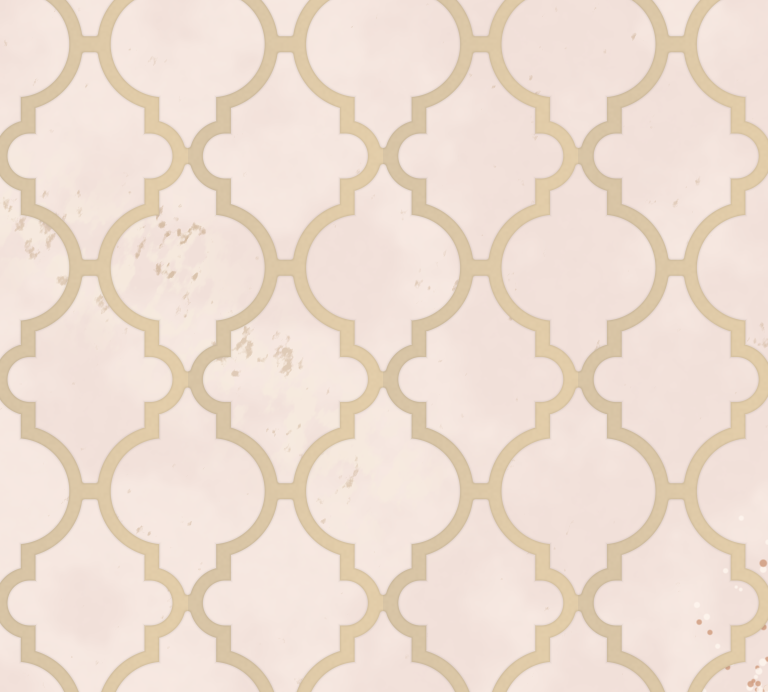
A WebGL 2 fragment shader for this pattern:

```glsl
#version 300 es
precision highp float;
// Gold ogee trellis over worn pink marble. Two interlocking tiles are built from
// stadium shapes with stepped necks; whatever lies outside both is the gold band.
// Marble clouds, chips and corner glints come from hashed value noise.

uniform vec2 u_resolution;
out vec4 fragColor;

const float CANVAS_WIDTH = 768.0;           // design units across the canvas
const vec2 CELL = vec2(195.4, 223.5);       // repeat size
const vec2 CELL_CENTRE = vec2(90.0, 89.0);  // centre of one lobed tile
const float BAR_HALF = 8.0;                 // half height of the joining bars
const float BAND = 13.5;                    // gold band width

const vec3 PINK = vec3(0.947, 0.880, 0.853);
const vec3 PALE = vec3(0.965, 0.908, 0.880);
const vec3 CREAM = vec3(0.968, 0.922, 0.872);
const vec3 TAN = vec3(0.785, 0.675, 0.555);
const vec3 GOLD_DULL = vec3(0.847, 0.770, 0.648);
const vec3 GOLD_WARM = vec3(0.888, 0.803, 0.662);
const vec3 COPPER = vec3(0.80, 0.58, 0.45);

float hash(vec2 p) {
  vec3 h = fract(vec3(p.xyx) * 0.1031);
  h += dot(h, h.yzx + 33.33);
  return fract((h.x + h.y) * h.z);
}

float noise(vec2 p) {
  vec2 i = floor(p), f = fract(p);
  f = f * f * (3.0 - 2.0 * f);
  return mix(mix(hash(i), hash(i + vec2(1, 0)), f.x),
             mix(hash(i + vec2(0, 1)), hash(i + vec2(1, 1)), f.x), f.y);
}

float fbm(vec2 p) {
  float sum = 0.0, amp = 0.5;
  for (int i = 0; i < 4; i++) {
    sum += amp * noise(p);
    p = mat2(1.6, 1.2, -1.2, 1.6) * p + 17.3;
    amp *= 0.5;
  }
  return sum / 0.9375;
}

float smoothMax(float a, float b, float k) {
  float h = max(k - abs(a - b), 0.0) / k;
  return max(a, b) + h * h * k * 0.25;
}

// Distance to a horizontal stadium in the first quadrant
float stadium(vec2 p, float halfLength, float radius) {
  return length(vec2(max(p.x - halfLength, 0.0), p.y)) - radius;
}

// One tile: a stadium (length, radius) joined to a neck cut by the neighbour
float tile(vec2 p, vec2 q, vec2 own, vec2 other, float neck) {
  float stem = max(p.x - neck, -stadium(q, other.x, other.y + BAND));
  stem = smoothMax(stem, BAR_HALF - q.y, 3.0);
  return min(stadium(p, own.x, own.y), stem);
}

float segmentDistance(vec2 p, vec2 a, vec2 b) {
  vec2 d = b - a;
  return length(p - a - d * clamp(dot(p - a, d) / dot(d, d), 0.0, 1.0));
}

float falloff(float d, float width) {
  return exp(-d * d / (width * width));
}

vec3 marble(vec2 p) {
  // Soft clouds, paler toward the left
  float cloud = fbm(p / 85.0) + 0.12 * (1.0 - p.x / 400.0);
  vec3 col = mix(PINK, PALE, smoothstep(0.42, 0.72, cloud));
  col += 0.012 * (fbm(p / 14.0) - 0.5);

  // Wear gathers along a diagonal and around one bruise
  float diagonal = falloff(segmentDistance(p, vec2(20, 485), vec2(385, 210)), 62.0);
  float bruise = falloff(length((p - vec2(172, 447)) * vec2(1.0, 1.2)), 48.0);
  float patches = smoothstep(0.52, 0.75, fbm(p / 60.0 + 9.0));
  float wear = clamp(diagonal * (0.35 + patches) + bruise + 0.5 * patches, 0.0, 1.3);

  // Cream crust, then slanted tan chips
  vec2 grain = mat2(0.88, 0.48, -0.48, 0.88) * p / vec2(9.0, 14.0);
  float crust = smoothstep(0.42, 0.62, fbm(grain * 0.7 + 40.0));
  col = mix(col, CREAM, crust * min(diagonal + bruise, 1.0) * 0.8);
  float limit = 0.82 - 0.21 * wear;
  float chip = smoothstep(limit, limit + 0.17, fbm(grain));
  return mix(col, TAN, chip * (0.5 + 0.25 * bruise));
}

// Scattered white and copper dots in the lower right corner
vec3 glints(vec3 col, vec2 p, float aa) {
  for (int i = 0; i < 34; i++) {
    float id = float(i) + 1.0;
    vec2 r = vec2(hash(vec2(id, 3.7)), hash(vec2(id, 8.1)));
    vec2 centre = vec2(768.0 - 75.0 * r.x * r.x, 190.0 * r.y * r.y);
    float size = 1.2 + 2.6 * hash(vec2(id, 5.3));
    vec3 tint = mix(vec3(1.0, 0.97, 0.94), COPPER, step(0.6, hash(vec2(id, 1.9))));
    col = mix(col, tint, 0.75 * smoothstep(aa, -aa, length(p - centre) - size));
  }
  return col;
}

void main() {
  float aa = CANVAS_WIDTH / u_resolution.x;
  vec2 pos = gl_FragCoord.xy * aa;

  // Fold into a quarter cell; q is seen from the neighbouring tile
  vec2 local = mod(pos - CELL_CENTRE + 0.5 * CELL, CELL) - 0.5 * CELL;
  vec2 p = abs(local), q = 0.5 * CELL - p;
  vec2 lobe = vec2(60.0, 22.5), lens = vec2(24.0, 53.0);
  float d = min(tile(p, q, lobe, lens, 54.5), tile(q, p, lens, lobe, 28.5));

  // Gold warms from left to right in each cell and has a fine dark rim
  vec3 gold = mix(GOLD_DULL, GOLD_WARM, smoothstep(-0.45, 0.45, local.x / CELL.x));
  gold += 0.012 * (noise(pos / 3.0) - 0.5);
  vec3 stone = glints(marble(pos), pos, aa);
  vec3 col = mix(stone, gold, smoothstep(-0.7 * aa, 0.7 * aa, d));
  col *= 1.0 - 0.06 * falloff(d, 1.4);
  fragColor = vec4(col, 1.0);
}
```
